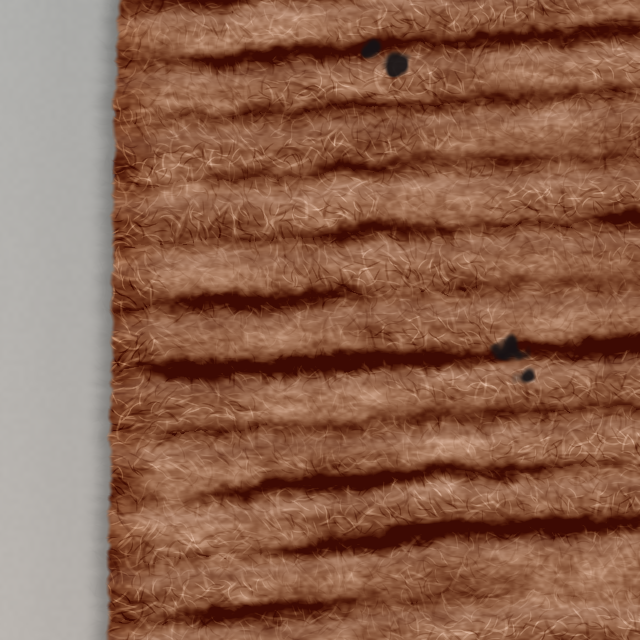
This texture is drawn by a WebGL 1 fragment shader. Its source:

```glsl
precision highp float;
// Coarse brown woven jute with ragged horizontal furrows beside a pale grey margin.
// Warped rows set the furrows, curved strokes in jittered cells make the fibres,
// and one tone value runs through a colour ramp from deep brown to tan.
uniform vec2 u_resolution;

vec2 hash2(vec2 p) {
  vec3 q = fract(p.xyx * vec3(0.1031, 0.1030, 0.0973));
  q += dot(q, q.yzx + 33.33);
  return fract((q.xx + q.yz) * q.zy);
}

float noise(vec2 p) {
  vec2 i = floor(p), f = fract(p);
  f = f * f * (3.0 - 2.0 * f);
  return mix(mix(hash2(i).x, hash2(i + vec2(1.0, 0.0)).x, f.x),
             mix(hash2(i + vec2(0.0, 1.0)).x, hash2(i + 1.0).x, f.x), f.y);
}

float fbm(vec2 p) {
  float sum = 0.0, gain = 0.5;
  for (int i = 0; i < 4; i++) {
    sum += gain * noise(p);
    p = p * 2.03 + 17.7;
    gain *= 0.5;
  }
  return sum / 0.9375;
}

// Signed sum of short bent strokes: light hairs positive, gaps negative
float hairs(vec2 p, float seed) {
  float sum = 0.0;
  for (int j = -1; j <= 1; j++) {
    for (int i = -1; i <= 1; i++) {
      vec2 cell = floor(p) + vec2(float(i), float(j));
      vec2 place = hash2(cell + seed);
      vec2 form = hash2(cell + seed + 57.0);
      float angle = 3.0 * (noise(cell * 0.23 + seed) - 0.6) + 1.6 * (form.x - 0.5);
      float c = cos(angle), s = sin(angle);
      vec2 q = mat2(c, -s, s, c) * (p - cell - place);
      q.y += 1.1 * (form.y - 0.5) * q.x * q.x;
      float stroke = (1.0 - smoothstep(0.02, 0.11, abs(q.y)))
                   * (1.0 - smoothstep(0.4, 0.8, abs(q.x)));
      sum += stroke * (fract(form.x * 7.0 + form.y) < 0.55 ? 1.0 : -0.9);
    }
  }
  return clamp(sum, -1.3, 1.3);
}

// Tone 0 is furrow brown, 1 is tan, above 1 is highlight
vec3 juteRamp(float tone) {
  return vec3(0.24, 0.04, 0.01)
       + vec3(0.45, 0.47, 0.39) * pow(vec3(clamp(tone, 0.0, 1.4)), vec3(1.0, 1.1, 1.4));
}

void main() {
  vec2 p = gl_FragCoord.xy / u_resolution;

  // Fibres at three sizes
  float fibre = 0.42 * hairs(p * 28.0, 3.0) + 0.5 * hairs(p * 41.0, 41.0)
              + 0.55 * hairs(p * 60.0, 83.0);

  // Slightly tilted rows, counted downward
  float row = (1.013 - p.y + 0.062 * (p.x - 0.5)) / 0.0961;
  row += 0.20 * (noise(p * vec2(3.0, 5.0) + 9.0) - 0.5)
       + 0.14 * (noise(p * vec2(17.0, 13.0)) - 0.5)
       + 0.10 * (noise(p * vec2(60.0, 40.0)) - 0.5) + 0.06 * fibre;
  float furrowId = floor(row + 0.5);
  float offset = row - furrowId;
  float phase = fract(row);

  // Furrow lengths cycle every five rows: short, long, faint, middle, late
  float kind = mod(furrowId, 5.0);
  float start = 0.24 + 0.09 * step(2.5, kind) + 0.12 * step(3.5, kind)
              + 0.06 * (hash2(vec2(furrowId, 5.0)).x - 0.5);
  float finish = kind < 0.5 ? 0.53 : (kind > 2.5 && kind < 3.5 ? 0.85 : 1.2);
  float reach = smoothstep(start - 0.03, start + 0.08, p.x)
              * (1.0 - smoothstep(finish - 0.08, finish + 0.06, p.x));
  float broken = smoothstep(0.1, 0.6, noise(vec2(p.x * 5.0 + furrowId * 4.7, furrowId * 7.0 + 60.0)));
  float faint = kind > 1.5 && kind < 2.5 ? 0.4 : 1.0;
  float depth = (0.16 + 0.84 * faint * reach * (0.45 + 0.55 * broken)) * smoothstep(0.17, 0.25, p.x);
  float slope = offset / (offset < 0.0 ? 0.09 + 0.05 * depth : 0.13 + 0.07 * depth);
  float furrow = depth * exp(-slope * slope);

  // Rounded cords with drawn-out grain and hairier lower halves
  float tone = 0.80 + 0.16 * (4.0 * phase * (1.0 - phase) - 0.6);
  tone += 0.65 * (fbm(p * vec2(7.0, 17.0) + 31.0) - 0.5);
  tone += 0.50 * (fbm(p * vec2(26.0, 80.0)) - 0.5);
  tone += 0.26 * (noise(p * vec2(130.0, 190.0)) - 0.5);
  float patches = smoothstep(0.3, 0.65, noise(p * vec2(6.0, 9.0) + 70.0));
  float fuzz = 0.17 + 0.30 * patches * smoothstep(0.1, 0.6, phase);
  tone += fuzz * fibre * (1.0 - 0.6 * furrow) - 0.85 * furrow;
  tone -= 0.12 * patches * smoothstep(0.1, 0.6, phase);

  // Nearly straight left selvedge, darker where it turns under
  float edge = 0.168 + 0.015 * p.y + 0.006 * (noise(vec2(p.y * 12.0, 2.0)) - 0.5)
             + 0.005 * (noise(vec2(p.y * 95.0, 8.0)) - 0.5) - 0.002 * fibre;
  float inside = p.x - edge;
  float turn = 1.0 - smoothstep(0.0, 0.085, inside);
  tone += turn * (0.16 * fibre - 0.28);
  vec3 jute = juteRamp(tone);
  jute = mix(jute, jute * vec3(1.01, 0.96, 0.90), turn);
  jute = mix(jute, vec3(0.61, 0.45, 0.38),
             0.22 * smoothstep(0.14, 0.3, phase) * (1.0 - smoothstep(0.3, 0.6, phase)));

  // Two pairs of black specks
  for (int i = 0; i < 4; i++) {
    float pair = floor(float(i) / 2.0), rank = mod(float(i), 2.0);
    vec2 centre = vec2(0.62, 0.898) + pair * vec2(0.177, -0.445)
                + rank * (vec2(-0.043, 0.026) + pair * vec2(0.068, -0.070));
    vec2 q = (p - centre) * vec2(0.9, 1.1);
    float radius = 0.021 - 0.006 * rank + 0.018 * (noise(p * 70.0) - 0.5);
    float speck = 1.0 - smoothstep(radius - 0.009, radius + 0.005, length(q));
    jute = mix(jute, vec3(0.08, 0.07, 0.08), 0.9 * speck);
  }

  // Grey margin with a narrow contact shadow
  vec3 margin = mix(vec3(0.73, 0.71, 0.69), vec3(0.69, 0.69, 0.68), p.y);
  margin += 0.012 * (noise(p * 120.0) - 0.5);
  float shadow = smoothstep(-0.06, 0.0, inside);
  margin *= 1.0 - 0.03 * smoothstep(0.0, 0.12, p.x) - 0.24 * shadow * shadow * shadow;

  gl_FragColor = vec4(mix(margin, jute, smoothstep(-0.004, 0.005, inside)), 1.0);
}
```
